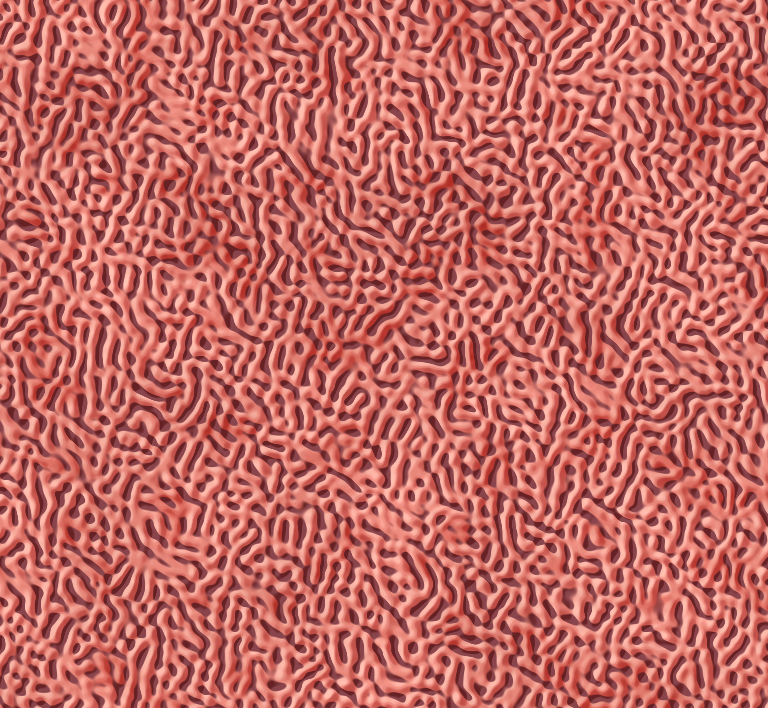
This texture is drawn by a WebGL 2 fragment shader. Its source:

```glsl
#version 300 es
precision highp float;
// Embossed labyrinth of salmon-pink ridges around small plum-coloured pits, lit from the upper left.

uniform vec2 u_resolution;
out vec4 fragColor;

float hash(vec2 p) {
    return fract(sin(dot(p, vec2(127.1, 311.7))) * 43758.5453);
}

float valueNoise(vec2 p) {
    vec2 i = floor(p), f = fract(p);
    f = f * f * (3.0 - 2.0 * f);
    return mix(mix(hash(i), hash(i + vec2(1, 0)), f.x),
               mix(hash(i + vec2(0, 1)), hash(i + vec2(1, 1)), f.x), f.y);
}

// Gabor noise of unit wavelength: height in x, its gradient in yz
vec3 ridgeField(vec2 p, float lean) {
    const float TAU = 6.2831853;
    vec2 cell = floor(p);
    vec3 sum = vec3(0.0);
    for (int y = -2; y <= 2; y++) {
        for (int x = -2; x <= 2; x++) {
            vec2 id = cell + vec2(x, y);
            vec2 d = p - id - vec2(hash(id), hash(id + 37.3));
            float angle = lean + 2.5 * (hash(id + 71.9) - 0.5);
            vec2 wave = TAU * vec2(cos(angle), sin(angle));
            float phase = dot(wave, d) + TAU * hash(id + 113.7);
            float envelope = exp(-1.2 * dot(d, d));
            float c = envelope * cos(phase), s = envelope * sin(phase);
            sum += vec3(c, -2.4 * d * c - wave * s);
        }
    }
    return sum;
}

void main() {
    vec2 p = gl_FragCoord.xy / u_resolution.y * 45.0;

    // Slightly wavering ridges, mostly upright and leaning to the left
    vec2 warp = vec2(valueNoise(p * 0.7), valueNoise(p * 0.7 + 50.0)) - 0.5;
    vec3 field = ridgeField(p + 0.35 * warp, 0.35);
    float broad = valueNoise(p * 0.16 + 9.0) - 0.5;
    float raised = smoothstep(-0.72, -0.08, field.x + 0.25 * broad);

    // Relief light
    float slope = -dot(field.yz, normalize(vec2(-0.8, 0.6))) / 6.2831853;
    float lit = slope / sqrt(0.3 + slope * slope);

    // Pits with a shaded upper-left wall
    vec3 pit = mix(vec3(0.40, 0.13, 0.14), vec3(0.54, 0.27, 0.30),
                   smoothstep(-0.6, 0.3, lit));

    // Ridges from red shade through salmon to pale highlight
    vec3 ridge = mix(vec3(0.76, 0.31, 0.28), vec3(0.91, 0.53, 0.48),
                     smoothstep(-0.95, 0.0, lit));
    ridge = mix(ridge, vec3(0.99, 0.73, 0.67), smoothstep(0.1, 1.0, lit));

    // Redder blotches and faint surface grain
    float blotch = smoothstep(0.55, 0.9, valueNoise(p * 0.45 + 23.0));
    ridge -= blotch * vec3(0.05, 0.11, 0.11);
    ridge += 0.06 * (valueNoise(p * 2.6) - 0.5) + 0.05 * broad;

    fragColor = vec4(clamp(mix(pit, ridge, raised), 0.0, 1.0), 1.0);
}
```
